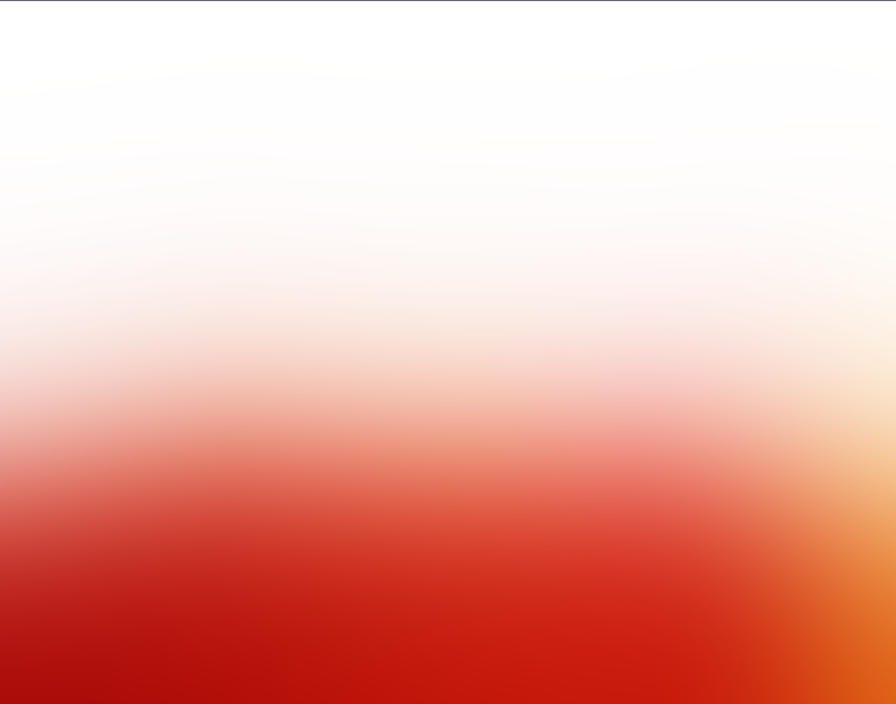
Write a WebGL 2 fragment shader that draws this background.

```glsl
#version 300 es
precision highp float;

uniform vec2 u_resolution;
out vec4 fragColor;

// Deep red at the left, bright red in the middle, orange in the right corner
vec3 floorColor(float x) {
    vec3 red = mix(vec3(0.635, 0.02, 0.015), vec3(0.765, 0.08, 0.03), smoothstep(-0.05, 0.7, x));
    float corner = smoothstep(0.66, 1.03, x);
    return mix(red, vec3(0.86, 0.335, 0.045), corner * corner);
}

// Height at which each channel is halfway to white: two crests and a valley
vec3 fadeHeight(float x) {
    vec3 height = mix(vec3(0.235, 0.315, 0.33), vec3(0.275, 0.356, 0.378), smoothstep(-0.07, 0.28, x));
    height = mix(height, vec3(0.267, 0.344, 0.37), smoothstep(0.25, 0.52, x));
    height = mix(height, vec3(0.262, 0.349, 0.359), smoothstep(0.5, 0.73, x));
    return mix(height, vec3(0.225, 0.245, 0.3), smoothstep(0.69, 1.14, x));
}

void main() {
    vec2 uv = gl_FragCoord.xy / u_resolution;

    // Logistic fade to white, softer toward the right edge
    vec3 steepness = mix(vec3(10.0, 11.4, 11.5), vec3(9.5, 9.5, 10.0), smoothstep(0.65, 1.0, uv.x));
    vec3 fade = 1.0 / (1.0 + exp(-steepness * (uv.y - fadeHeight(uv.x))));
    vec3 color = mix(floorColor(uv.x), vec3(1.0), fade);

    // Hairline slate rule along the top edge
    float rule = clamp((uv.y - 1.0 + 0.0016) * u_resolution.y + 0.5, 0.0, 1.0);
    color = mix(color, vec3(0.4, 0.38, 0.46), rule);

    fragColor = vec4(color, 1.0);
}
```
